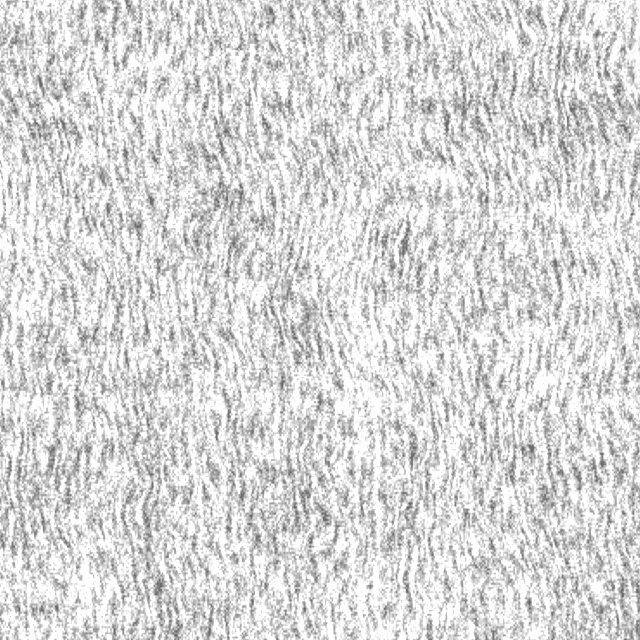
This texture is drawn by a three.js fragment shader. Its source:

```glsl
// Pale, weathered bark: short ragged vertical grey streaks with white veins and worn spots.
varying vec2 vUv;

const float MID_GREY = 0.866;        // tone at the middle of the relief
const float TONE_STEP = 0.158;       // darkening per unit of relief
const float DARKEST = 0.42;
const float LIGHTEST = 0.992;

const vec2 STREAK_FREQ = vec2(98.0, 28.0);
const vec2 FIBRE_FREQ = vec2(190.0, 80.0);
const vec2 GRAIN_FREQ = vec2(370.0, 310.0);
const vec2 PATCH_FREQ = vec2(9.0, 5.0);
const vec2 VEIN_BREAK_FREQ = vec2(40.0, 24.0);
const float VEINS_ACROSS = 70.0;
const float VEIN_BREAK = 1.1;        // phase shift that splits the veins

const float STREAK_WEIGHT = 0.55;
const float VEIN_WEIGHT = 0.36;
const float FIBRE_WEIGHT = 0.30;
const float GRAIN_WEIGHT = 0.62;
const float PATCH_WEIGHT = 0.23;

const float BEND = 0.034;            // broad change of streak direction
const float WIGGLE = 0.010;          // small kinks along a streak
const float LEAN = 0.06;
const int SPOT_COUNT = 8;
const vec2 SPOT_SIZE = vec2(0.022, 0.014);
const float SPOT_FADE = 1.2;

// Deviations of the noises and the sine, used to bring each to unit contrast
const float GRADIENT_DEV = 0.211;
const float VALUE_DEV = 0.43;
const float SINE_DEV = 0.707;
const float TAU = 6.28319;

vec2 hash2(vec2 p) {
  vec3 q = fract(p.xyx * vec3(0.1031, 0.1030, 0.0973));
  q += dot(q, q.yzx + 33.33);
  return fract((q.xx + q.yz) * q.zy);
}

vec2 fade(vec2 f) {
  return f * f * (3.0 - 2.0 * f);
}

float cornerSlope(vec2 cell, vec2 offset) {
  float angle = TAU * hash2(cell).x;
  return dot(vec2(cos(angle), sin(angle)), offset);
}

float gradientNoise(vec2 p) {
  vec2 i = floor(p), f = fract(p), w = fade(f), e = vec2(1.0, 0.0);
  float low = mix(cornerSlope(i, f), cornerSlope(i + e.xy, f - e.xy), w.x);
  float high = mix(cornerSlope(i + e.yx, f - e.yx), cornerSlope(i + e.xx, f - e.xx), w.x);
  return mix(low, high, w.y) / GRADIENT_DEV;
}

float valueNoise(vec2 p) {
  vec2 i = floor(p), w = fade(fract(p)), e = vec2(1.0, 0.0);
  float low = mix(hash2(i).y, hash2(i + e.xy).y, w.x);
  float high = mix(hash2(i + e.yx).y, hash2(i + e.xx).y, w.x);
  return (2.0 * mix(low, high, w.y) - 1.0) / VALUE_DEV;
}

// Lean and kink the streaks by shifting them sideways
vec2 bendStreaks(vec2 p) {
  float broad = gradientNoise(p * vec2(5.0, 6.0) + 17.3) * GRADIENT_DEV;
  float small = gradientNoise(p * vec2(24.0, 20.0) + 41.7) * GRADIENT_DEV;
  p.x += BEND * broad + WIGGLE * small + LEAN * p.y;
  return p;
}

// Evenly spaced veins that split and join
float veins(vec2 p) {
  float shift = VEIN_BREAK * gradientNoise(p * VEIN_BREAK_FREQ + 57.1);
  return sin(TAU * VEINS_ACROSS * p.x + shift) / SINE_DEV;
}

// Scattered worn spots, 1 at their centres
float wornSpots(vec2 p) {
  vec2 ragged = 0.35 * vec2(gradientNoise(p * 45.0), gradientNoise(p * 45.0 + 9.5));
  float cover = 0.0;
  for (int k = 0; k < SPOT_COUNT; k++) {
    vec2 centre = hash2(vec2(float(k) * 7.0 + 3.0, 29.0));
    vec2 d = (p - centre) / SPOT_SIZE + ragged;
    cover = max(cover, exp(-dot(d, d)));
  }
  return cover;
}

void main() {
  vec2 bent = bendStreaks(vUv);

  // Sum the layers from coarse to fine
  float relief = PATCH_WEIGHT * gradientNoise(vUv * PATCH_FREQ + 5.4);
  relief += VEIN_WEIGHT * veins(bent);
  relief += STREAK_WEIGHT * gradientNoise(bent * STREAK_FREQ + 11.2);
  relief += FIBRE_WEIGHT * gradientNoise(bent * FIBRE_FREQ + 73.6);
  relief += GRAIN_WEIGHT * valueNoise(vUv * GRAIN_FREQ + 131.8);
  relief -= SPOT_FADE * wornSpots(vUv);

  // Shade: raised veins burn out to white, hollows fall to grey
  float grey = clamp(MID_GREY - TONE_STEP * relief, DARKEST, LIGHTEST);
  gl_FragColor = vec4(vec3(grey), 1.0);
}
```
